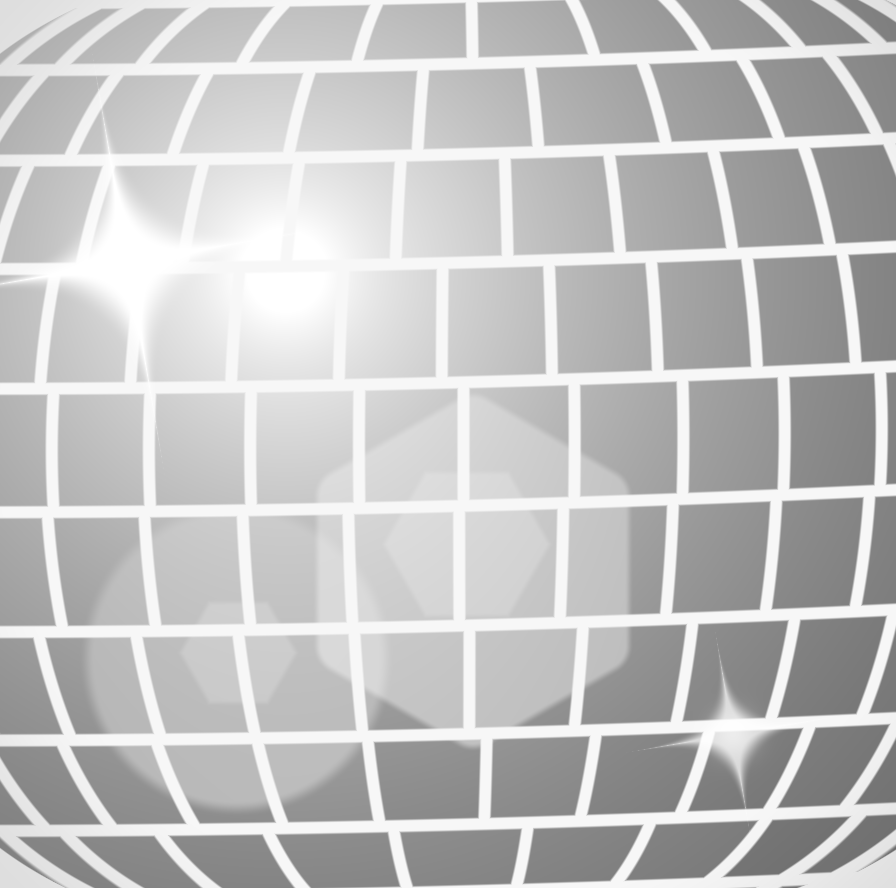
Write a Shadertoy shader that draws this pattern.

```glsl
// Mirror ball surface of staggered grey tiles with white joints, glints and lens flares
#define BALL_RADIUS 0.553
#define ROW_STEP 0.25
#define JOINT_HALF 0.0067
#define JITTER 0.03
#define TILE_TONE 0.025
#define ROW_TILT 0.026
#define ROW_BEND 0.023
#define GLINT_ANGLE 0.17
#define LIGHT_POS vec2(-0.202, 0.190)

// Tile width and sideways shift of each row, bottom to top
const vec2 ROWS[9] = vec2[9](
    vec2(0.133, 0.061), vec2(0.121, 0.018), vec2(0.124, 0.0),
    vec2(0.120, -0.010), vec2(0.123, 0.0), vec2(0.119, -0.026),
    vec2(0.122, 0.047), vec2(0.133, 0.079), vec2(0.122, 0.007));

float hash(vec2 p) {
    return fract(sin(dot(p, vec2(127.1, 311.7))) * 43758.5);
}

// Signed distance to a flat-topped hexagon
float hexagon(vec2 p, float apothem) {
    const vec3 k = vec3(-0.866, 0.5, 0.577);
    p = abs(p);
    p -= 2.0 * min(dot(k.xy, p), 0.0) * k.xy;
    p -= vec2(clamp(p.x, -k.z * apothem, k.z * apothem), apothem);
    return length(p) * sign(p.y);
}

float fill(float d, float soft) {
    return 1.0 - smoothstep(-soft, soft, d);
}

// Soft four-pointed star with hollow sides
float glint(vec2 p, float size) {
    float c = cos(GLINT_ANGLE), s = sin(GLINT_ANGLE);
    vec2 q = abs(vec2(c * p.x + s * p.y, c * p.y - s * p.x)) / size;
    float e = pow(q.x, 0.4) + pow(q.y, 0.4);
    return 1.0 - smoothstep(0.72, 1.02, e);
}

// Returns distance to the nearest joint and a tone per tile
vec2 tiles(vec2 p) {
    float y = p.y - ROW_TILT * p.x - ROW_BEND * p.x * p.x;
    float lat = asin(clamp(y / BALL_RADIUS, -0.99, 0.99));
    float row = clamp(round(lat / ROW_STEP), -4.0, 4.0);
    float rowDist = abs(fract(lat / ROW_STEP) - 0.5) * ROW_STEP * BALL_RADIUS * cos(lat);

    // Joints across the row narrow towards the poles and the sides
    vec2 spacing = ROWS[int(row) + 4];
    float rowCos = cos(row * ROW_STEP);
    float radius = 0.82 * pow(rowCos, 0.8);
    float taper = pow(cos(lat) / rowCos, 0.6);
    float lon = asin(clamp(p.x / (radius * taper), -0.995, 0.995));
    float cell = (radius * lon - spacing.y) / spacing.x;
    float nearest = round(cell);
    float offset = cell - nearest - JITTER * (2.0 * hash(vec2(nearest, row)) - 1.0);
    float slope = 0.6 * p.x * tan(lat) / (BALL_RADIUS * cos(lat));
    float sideDist = abs(offset) * spacing.x * taper * cos(lon) / sqrt(1.0 + slope * slope);

    float column = nearest - 1.0 + step(0.0, offset);
    return vec2(min(rowDist, sideDist), hash(vec2(column, row) + 7.3) - 0.5);
}

void mainImage(out vec4 fragColor, in vec2 fragCoord) {
    float aspect = iResolution.y / iResolution.x;
    vec2 p = fragCoord / iResolution.x - vec2(0.521, 0.5 * aspect);
    float soft = max(0.0016, 0.8 / iResolution.x);

    // Light falling off over the tiles
    vec2 tile = tiles(p);
    float lightDist = length(p - LIGHT_POS);
    float tone = 0.2 + 0.8 * exp(-lightDist / 0.76);
    tone += TILE_TONE * tile.y + 0.07 * exp(-lightDist * lightDist / 0.005);

    // Round flare with a small hexagon
    vec2 discPos = p - vec2(-0.257, -0.240);
    float disc = fill(length(discPos) - 0.167, 0.009);
    tone = mix(tone, 1.0, disc * (0.28 - 0.6 * discPos.y));
    tone = mix(tone, 1.0, 0.2 * fill(hexagon(p - vec2(-0.255, -0.233), 0.056), 0.004));

    // Rounded hexagonal flare with a smaller one inside
    vec2 hexPos = p - vec2(0.007, -0.142);
    float bigHex = fill(hexagon(hexPos.yx, 0.144) - 0.03, 0.005);
    tone = mix(tone, 1.0, bigHex * (0.36 - 0.4 * hexPos.y));
    tone = mix(tone, 1.0, 0.2 * fill(hexagon(p - vec2(0.0, -0.112), 0.080), 0.004));

    // Joints, a little duller in the far corners
    float jointTone = 0.97 - 0.1 * smoothstep(0.5, 0.72, length(p));
    tone = mix(min(tone, 1.0), jointTone, fill(tile.x - JOINT_HALF, soft));

    // Large and small glints
    vec2 bigPos = p - vec2(-0.378, 0.203);
    vec2 smallPos = p - vec2(0.297, -0.324);
    tone = mix(tone, 1.0, glint(bigPos, 0.27));
    tone = mix(tone, 1.0, 0.6 * exp(-dot(bigPos, bigPos) / 0.002));
    tone = mix(tone, 1.0, 0.7 * glint(smallPos, 0.14));
    tone = mix(tone, 1.0, 0.5 * exp(-dot(smallPos, smallPos) / 0.0006));

    fragColor = vec4(vec3(clamp(tone, 0.0, 1.0)), 1.0);
}
```
